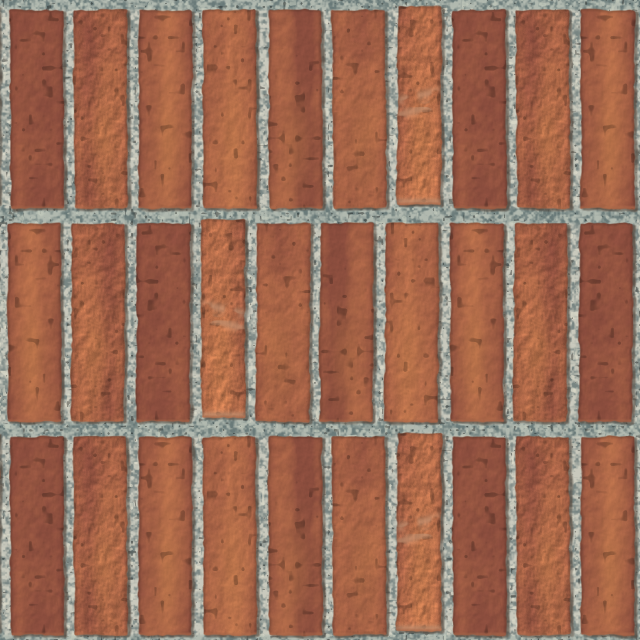
Reproduce this texture procedurally as a three.js fragment shader.

```glsl
// Upright terracotta bricks in three rows with pale, gritty mortar joints.
varying vec2 vUv;

float hash(vec2 p) {
  p = fract(p * vec2(0.1031, 0.1137));
  p += dot(p, p.yx + 33.33);
  return fract((p.x + p.y) * p.x * 17.3);
}

float noise(vec2 p) {
  vec2 i = floor(p), f = fract(p);
  f = f * f * (3.0 - 2.0 * f);
  return mix(mix(hash(i), hash(i + vec2(1.0, 0.0)), f.x),
             mix(hash(i + vec2(0.0, 1.0)), hash(i + 1.0), f.x), f.y);
}

float fbm(vec2 p) {
  float sum = 0.0, amp = 0.5;
  for (int i = 0; i < 4; i++) {
    sum += amp * noise(p);
    p = p * 2.03 + 7.1;
    amp *= 0.5;
  }
  return sum;
}

float roundedBox(vec2 p, vec2 size) {
  vec2 d = abs(p) - size + 0.008;
  return length(max(d, 0.0)) + min(max(d.x, d.y), 0.0) - 0.008;
}

float bump(float x, float width) {
  return exp(-x * x / (width * width));
}

// Firing pattern of a brick: base tone, streak centre, streak strength, roughness
vec4 firing(float kind) {
  if (kind < 0.5) return vec4(0.22, 0.30, -0.08, 0.35);
  if (kind < 1.5) return vec4(0.72, -0.45, -0.45, 1.00);
  if (kind < 2.5) return vec4(0.42, 0.10, 0.42, 0.35);
  if (kind < 3.5) return vec4(0.64, 0.15, 0.32, 0.50);
  if (kind < 4.5) return vec4(0.60, 0.30, -0.85, 0.35);
  if (kind < 5.5) return vec4(0.66, 0.05, -0.22, 0.50);
  return vec4(0.88, -0.70, -0.20, 1.10);
}

vec3 mortarColor(vec2 p, float bedJoint) {
  float grit = noise(p * 58.0) * 0.6 + noise(p * 105.0 + 9.0) * 0.4;
  float tone = smoothstep(0.12, 0.75, grit + 0.25 * (fbm(p * 9.0) - 0.5));
  vec3 color = mix(vec3(0.47, 0.52, 0.51), vec3(0.79, 0.79, 0.74), tone);
  color = mix(color, vec3(0.88, 0.87, 0.80), 0.6 * smoothstep(0.76, 0.9, noise(p * 47.0 + 31.0)));
  color *= 1.0 - 0.35 * smoothstep(0.80, 0.95, noise(p * 63.0 + 71.0));
  return mix(color, color * vec3(0.88, 0.92, 0.93), bedJoint);
}

vec3 brickColor(vec2 q, vec2 size, float kind, float side) {
  vec4 fire = firing(kind);
  vec2 n = q / size;
  vec2 s = q + kind * vec2(13.7, 5.3) + 20.0;

  // Broad tone: streaks along the brick, cloudy patches, darker rims
  float wander = 0.3 * (fbm(s * vec2(4.0, 3.0)) - 0.5);
  float tone = fire.x + fire.z * bump(n.x - fire.y + wander, 0.40);
  tone += 0.55 * (fbm(s * vec2(9.0, 5.0)) - 0.47);
  tone += 0.20 * (noise(s * 40.0) - 0.5);
  tone -= 0.22 * smoothstep(0.65, 1.0, abs(n.x));
  tone -= 0.12 * smoothstep(0.1, 1.0, n.y);
  vec3 color = mix(vec3(0.54, 0.30, 0.24), vec3(0.74, 0.45, 0.30), clamp(tone, 0.0, 1.1));
  color = mix(color, vec3(0.73, 0.47, 0.28), 0.35 * bump(n.x - 0.1, 0.5) * bump(n.y + 0.35, 0.5) * step(0.5, kind));

  // Small dents lit from the upper left
  vec2 light = vec2(-0.007 * side, 0.009);
  float relief = fbm(s * vec2(28.0, 22.0)) - fbm((s + light) * vec2(28.0, 22.0));
  color *= 1.0 + 0.75 * fire.w * relief;
  color *= 1.0 - 0.22 * smoothstep(0.80, 0.94, noise(s * 31.0));

  // Pale slanted smears and a chalky foot on the narrow brick
  float smear = bump(n.y - 0.10 - 0.05 * n.x, 0.045) + bump(n.y + 0.04 - 0.06 * n.x, 0.05);
  smear = smear * smoothstep(0.35, 0.65, noise(s * vec2(18.0, 50.0))) + bump(n.y + 0.97, 0.035);
  return mix(color, vec3(0.76, 0.58, 0.46), 0.6 * min(smear, 1.0) * step(5.5, kind));
}

void main() {
  // One unit is one row; the middle row runs through the bricks in reverse
  vec2 p = vUv * 3.0;
  float row = floor(p.y + 0.012);
  float reversed = mod(row, 2.0);
  float side = 1.0 - 2.0 * reversed;

  // Six wide bricks and a narrow one make each run
  float run = mod(mix(p.x - 0.02, 0.914 - p.x, reversed), 2.0742);
  float kind = min(floor(run / 0.3027), 6.0);
  float narrow = step(5.5, kind);
  float centre = mix((kind + 0.5) * 0.3027, 1.945, narrow);
  vec2 q = vec2(run - centre, fract(p.y + 0.012) - 0.5 - 0.018 * narrow);
  vec2 size = vec2(mix(0.125, 0.103, narrow), 0.465);

  // Hand-laid edges: slight shift, lean and ragged outline
  float chance = hash(vec2(kind + 3.0, reversed + 5.0));
  q.x += 0.008 * (chance - 0.5) + 0.016 * q.y * (hash(vec2(kind + 11.0, 2.0)) - 0.5);
  vec2 rough = vec2(noise(p * 14.0), noise(p * 14.0 + 40.0)) - 0.5;
  float ragged = 0.006 * (noise(p * 42.0) - 0.5);
  vec2 edgePos = q + 0.009 * rough;
  float dist = roundedBox(edgePos, size) + ragged;
  float shadowDist = roundedBox(edgePos - vec2(0.011 * side, -0.007), size) + ragged;

  // Joint, contact shadow, then the brick face with its worn rim
  float bedJoint = smoothstep(0.455, 0.475, abs(q.y));
  vec3 color = mortarColor(p, bedJoint);
  float shadow = 1.0 - smoothstep(-0.004, 0.010, shadowDist);
  color = mix(color, vec3(0.33, 0.29, 0.25), shadow * (0.45 + 0.45 * noise(p * 25.0)));
  vec3 face = brickColor(q, size, kind, side);
  face *= 1.0 - 0.16 * smoothstep(-0.018, 0.0, dist);
  face = mix(face, vec3(0.76, 0.47, 0.33), 0.45 * smoothstep(0.447, 0.462, -q.y));
  color = mix(face, color, smoothstep(-0.005, 0.005, dist));
  gl_FragColor = vec4(color, 1.0);
}
```
